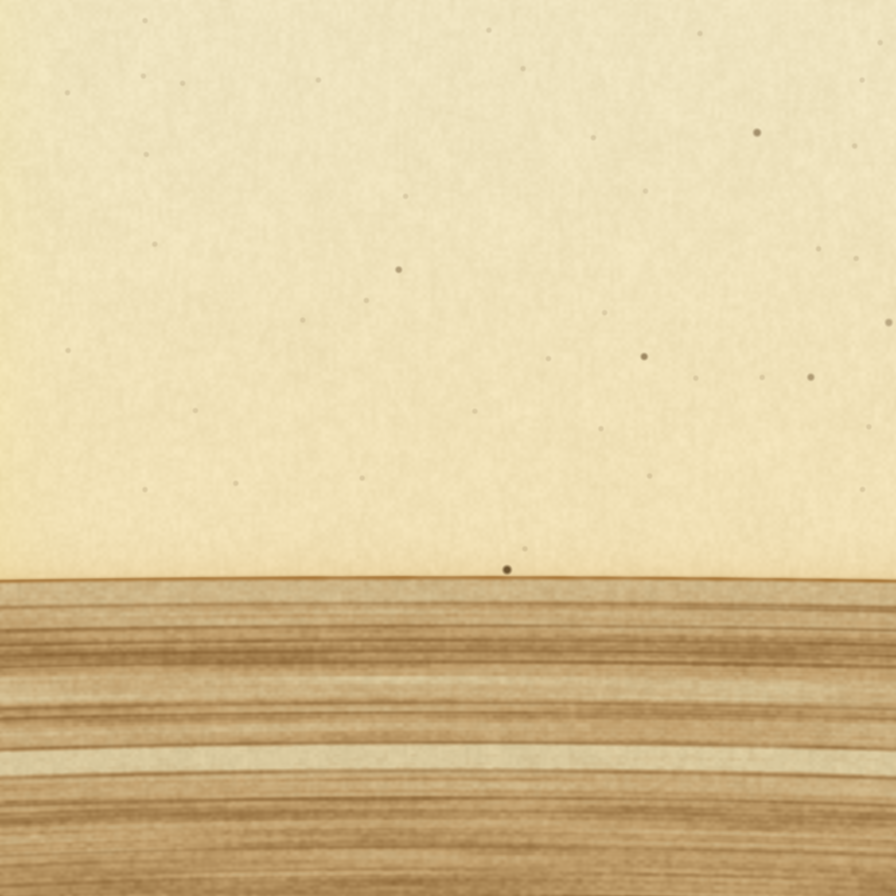
Reproduce this texture procedurally as a three.js fragment shader.

```glsl
// Cream paper cover lying above a block of stacked, slightly bowed sheet edges.
// The cover is a gradient with fibre grain and specks; the block is a tone
// profile of soft bands and thin seams, broken up by stretched noise.

varying vec2 vUv;

const float EDGE = 0.3565;         // height of the cover's lower edge at centre
const float EDGE_SOFT = 0.0015;
const float BOW = 0.004;           // droop of the edge towards both sides
const float BOW_GROWTH = 0.019;    // extra droop per unit of depth
const float GRAIN = 0.045;
const float LAYER_CONTRAST = 0.62;
const float SEAM_WIDTH = 0.0024;

const vec3 PAPER_TOP = vec3(0.935, 0.890, 0.745);
const vec3 PAPER_LOW = vec3(0.945, 0.882, 0.712);
const vec3 PAPER_WARM = vec3(0.900, 0.780, 0.550);
const vec3 SHEET_DARK = vec3(0.540, 0.390, 0.205);
const vec3 SHEET_MID = vec3(0.755, 0.620, 0.420);
const vec3 SHEET_PALE = vec3(0.850, 0.785, 0.615);
const vec3 SEAM_RUST = vec3(0.660, 0.465, 0.215);
const vec3 SPECK = vec3(0.390, 0.290, 0.150);

float hash(vec2 p) {
  p = fract(p * vec2(0.1031, 0.1137));
  p += dot(p, p.yx + 33.33);
  return fract((p.x + p.y) * p.x * 17.0);
}

float noise(vec2 p) {
  vec2 i = floor(p);
  vec2 f = fract(p);
  f = f * f * (3.0 - 2.0 * f);
  return mix(mix(hash(i), hash(i + vec2(1.0, 0.0)), f.x),
             mix(hash(i + vec2(0.0, 1.0)), hash(i + vec2(1.0, 1.0)), f.x), f.y);
}

float ridge(float d, float centre, float width) {
  float t = (d - centre) / width;
  return exp(-t * t);
}

float band(float d, float from, float to) {
  return smoothstep(from - 0.003, from + 0.003, d)
       * (1.0 - smoothstep(to - 0.003, to + 0.003, d));
}

float dot2d(vec2 p, vec2 centre, float radius) {
  return 1.0 - smoothstep(radius * 0.35, radius * 1.3, length(p - centre));
}

// Fine and coarse mottling, with a hint of upright fibres
float paperGrain(vec2 p) {
  return 0.50 * (noise(p * 230.0) - 0.5) + 0.35 * (noise(p * 105.0 + 31.0) - 0.5)
       + 0.30 * (noise(p * vec2(190.0, 55.0) + 67.0) - 0.5)
       + 0.20 * (noise(p * 24.0 + 11.0) - 0.5);
}

// One faint speck in some cells of a jittered grid
float faintSpecks(vec2 p) {
  vec2 cell = floor(p * 16.0);
  vec2 jitter = 0.2 + 0.6 * vec2(hash(cell + 3.0), hash(cell + 71.0));
  float chosen = step(0.78, hash(cell + 19.0));
  return chosen * dot2d(p, (cell + jitter) / 16.0, 0.0035);
}

vec3 cover(vec2 p, float above) {
  vec3 col = mix(PAPER_LOW, PAPER_TOP, smoothstep(0.35, 1.0, p.y));
  col = mix(col, PAPER_WARM, 0.50 * exp(-above / 0.022));
  col.b -= 0.025 * exp(-p.x / 0.05);
  col += GRAIN * paperGrain(p) * vec3(0.9, 1.0, 1.25);
  float marks = 0.16 * faintSpecks(p);
  marks = max(marks, 0.95 * dot2d(p, vec2(0.566, 0.364), 0.0055));
  marks = max(marks, 0.55 * dot2d(p, vec2(0.845, 0.852), 0.0050));
  marks = max(marks, 0.60 * dot2d(p, vec2(0.719, 0.602), 0.0045));
  marks = max(marks, 0.45 * dot2d(p, vec2(0.905, 0.579), 0.0045));
  marks = max(marks, 0.45 * dot2d(p, vec2(0.445, 0.699), 0.0042));
  marks = max(marks, 0.40 * dot2d(p, vec2(0.992, 0.640), 0.0048));
  return mix(col, SPECK, marks);
}

// Lightness of the stack by depth: positive is pale, negative is dark
float stackTone(float d) {
  float tone = 0.52 * band(d, 0.004, 0.027) + 0.20 * band(d, 0.033, 0.052);
  tone += 0.50 * band(d, 0.106, 0.136) + 0.98 * band(d, 0.188, 0.214);
  tone += 0.22 * band(d, 0.158, 0.180) + 0.18 * band(d, 0.219, 0.240);
  tone -= 0.20 * band(d, 0.066, 0.102) + 0.24 * band(d, 0.244, 0.270);
  return tone - 0.28 * smoothstep(0.285, 0.35, d);
}

float seams(float d, float x) {
  float s = 0.55 * ridge(d, 0.030, SEAM_WIDTH) + 0.65 * ridge(d, 0.055, SEAM_WIDTH);
  s += 0.75 * ridge(d, 0.071, SEAM_WIDTH) + 0.70 * ridge(d, 0.083, SEAM_WIDTH);
  s += 0.70 * ridge(d, 0.095, SEAM_WIDTH) + 0.60 * ridge(d, 0.141, SEAM_WIDTH);
  s += 0.60 * ridge(d, 0.152, SEAM_WIDTH) + 0.70 * ridge(d, 0.185, SEAM_WIDTH);
  s += 0.55 * ridge(d, 0.217, SEAM_WIDTH) + 0.65 * ridge(d, 0.247, SEAM_WIDTH);
  s += 0.40 * ridge(d, 0.262, SEAM_WIDTH) + 0.45 * ridge(d, 0.302, SEAM_WIDTH);
  return s + 0.5 * smoothstep(0.72, 0.76, x) * ridge(d, 0.034, SEAM_WIDTH);
}

vec3 sheets(vec2 p, float d) {
  float layers = 0.55 * (noise(vec2(p.x * 2.5, d * 230.0)) - 0.5)
               + 0.45 * (noise(vec2(p.x * 7.0 + 5.0, d * 120.0 + 40.0)) - 0.5);
  float pale = max(band(d, 0.004, 0.027), band(d, 0.188, 0.214));
  float tone = stackTone(d) + 1.6 * LAYER_CONTRAST * layers * (1.0 - 0.7 * pale);
  tone += 0.30 * (noise(p * vec2(130.0, 210.0)) - 0.5);
  vec3 col = mix(SHEET_MID, SHEET_PALE, clamp(tone, 0.0, 1.0));
  col = mix(col, SHEET_DARK, clamp(-tone, 0.0, 0.9));
  float wear = 0.55 + 0.6 * noise(vec2(p.x * 14.0, d * 60.0));
  col = mix(col, SHEET_DARK, clamp(0.8 * seams(d, p.x) * wear, 0.0, 0.85));
  return col + 1.3 * GRAIN * paperGrain(p + 4.0);
}

void main() {
  float side = 2.0 * vUv.x - 1.0;
  float below = EDGE - vUv.y;
  float depth = below - (BOW + BOW_GROWTH * max(below, 0.0)) * side * side;
  float inStack = smoothstep(-EDGE_SOFT, EDGE_SOFT, depth);
  vec3 col = mix(cover(vUv, max(-depth, 0.0)), sheets(vUv, depth), inStack);
  float edgeWear = 0.55 + 0.4 * noise(vec2(vUv.x * 40.0, 2.0));
  col = mix(col, SEAM_RUST, edgeWear * ridge(depth, 0.001, 0.0023));
  gl_FragColor = vec4(clamp(col, 0.0, 1.0), 1.0);
}
```
